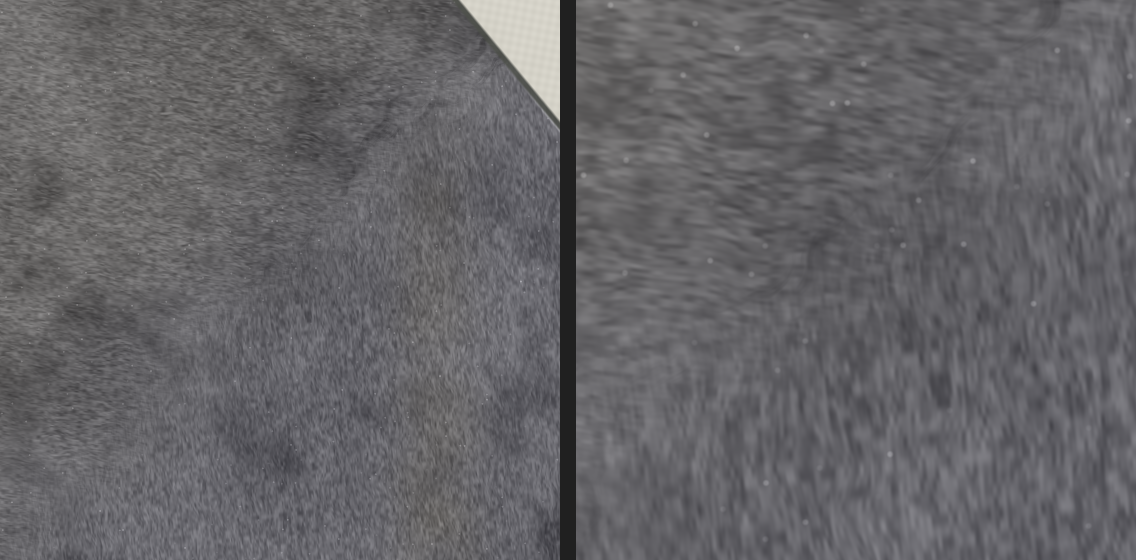
Left: the whole. Right: its middle third, enlarged.
Write a WebGL 2 fragment shader that draws this texture.

```glsl
#version 300 es
precision highp float;
// Worn grey felt with a short nap, dark ragged stains and pale lint specks.
// Stretched noise makes the nap: it lies flat at upper left and stands upright
// at lower right. A diagonal rim cuts off a pale woven corner at upper right.

#define FELT_WARM vec3(0.409, 0.402, 0.398)
#define FELT_COOL vec3(0.398, 0.396, 0.420)
#define CLOTH vec3(0.83, 0.82, 0.78)
#define RIM vec3(0.30, 0.31, 0.285)
#define NAP_SCALE vec2(85.0, 235.0)
#define NAP_CONTRAST 0.125
#define CLOUD_CONTRAST 0.17
#define STAIN_DEPTH 0.085
#define SPECK_GRID 120.0
#define FLAT_ANGLE -0.14
#define UPRIGHT_ANGLE -1.46

uniform vec2 u_resolution;
out vec4 fragColor;

float hash(vec2 p) {
  vec3 q = fract(vec3(p.xyx) * 0.1031);
  q += dot(q, q.yzx + 33.33);
  return fract((q.x + q.y) * q.z);
}

float noise(vec2 p) {
  vec2 i = floor(p), f = fract(p);
  f = f * f * (3.0 - 2.0 * f);
  return mix(mix(hash(i), hash(i + vec2(1, 0)), f.x),
             mix(hash(i + vec2(0, 1)), hash(i + vec2(1, 1)), f.x), f.y);
}

float fbm(vec2 p) {
  float sum = 0.0, weight = 0.5;
  for (int i = 0; i < 5; i++) {
    sum += weight * noise(p);
    p = mat2(1.6, 1.2, -1.2, 1.6) * p + 17.3;
    weight *= 0.55;
  }
  return sum / 1.055;
}

vec2 turn(vec2 p, float angle) {
  float c = cos(angle), s = sin(angle);
  return vec2(c * p.x + s * p.y, c * p.y - s * p.x);
}

// Short fibres lying along one direction, centred on zero
float nap(vec2 p, float angle) {
  vec2 q = turn(p, angle) + 5.0;
  q.y += 0.006 * noise(q * 30.0);
  float coarse = noise(q * NAP_SCALE) - 0.5;
  float fine = noise(q * NAP_SCALE * 1.7 + 41.0) - 0.5;
  return coarse + 0.9 * fine;
}

// Small soft pale dots in a few cells of a jittered grid
float specks(vec2 p) {
  vec2 cell = floor(p * SPECK_GRID);
  vec2 centre = 0.3 + 0.4 * vec2(hash(cell + 7.0), hash(cell + 19.0));
  float dist = length(fract(p * SPECK_GRID) - centre);
  float strength = smoothstep(0.965, 1.0, hash(cell + 3.0));
  return strength * (1.0 - smoothstep(0.08, 0.3, dist));
}

vec3 felt(vec2 p) {
  // Diagonal change of nap direction and of tint
  float diagonal = p.x - p.y + 0.2 * (fbm(p * 5.0) - 0.5);
  float upright = smoothstep(-0.12, 0.10, diagonal);
  float fibre = mix(nap(p, FLAT_ANGLE), nap(p, UPRIGHT_ANGLE), upright);
  float cool = smoothstep(-0.5, 0.3, diagonal);
  vec3 color = mix(FELT_WARM, FELT_COOL, cool);

  // Broad clouds, then ragged stains, stronger on the flat nap
  float cloud = fbm(p * 6.0 + 3.0) - 0.5;
  vec2 q = turn(p, mix(FLAT_ANGLE, -0.8, upright)) * vec2(9.0, 12.0);
  float stain = smoothstep(0.53, 0.76, fbm(q + 23.0) + 0.09 * fibre);
  color += CLOUD_CONTRAST * cloud + NAP_CONTRAST * fibre;
  color -= STAIN_DEPTH * mix(1.0, 0.7, upright) * stain;

  // Faint brown wear down the right side
  float wear = exp(-pow((p.x - 0.78) / 0.07, 2.0)) * smoothstep(0.9, 0.5, p.y);
  color += vec3(0.004, -0.002, -0.026) * wear * (0.4 + noise(p * 14.0));
  return color + 0.15 * specks(p);
}

// Pale cloth with a faint dotted weave
vec3 cloth(vec2 p) {
  vec2 q = turn(p, 0.6) * 285.0;
  float weave = sin(q.x) * sin(q.y);
  return CLOTH + 0.018 * weave + 0.03 * (fbm(p * 12.0) - 0.5);
}

void main() {
  vec2 p = gl_FragCoord.xy / u_resolution;
  float soft = 1.2 / u_resolution.y + 0.0008;
  vec3 color = felt(p);

  // Signed distance to the cut edge, positive on the cloth
  float edge = dot(p - vec2(0.82, 1.0), vec2(0.77, 0.638));
  float rim = smoothstep(-0.013, -0.007, edge);
  color = mix(color, RIM + 0.04 * (noise(p * 60.0) - 0.5), 0.85 * rim);

  // Thin glint along the lower part of the rim
  float glint = exp(-pow((edge + 0.011) / 0.002, 2.0));
  color += 0.16 * glint * smoothstep(0.90, 0.99, p.x);

  color = mix(color, cloth(p), smoothstep(-soft, soft, edge));
  fragColor = vec4(color, 1.0);
}
```
